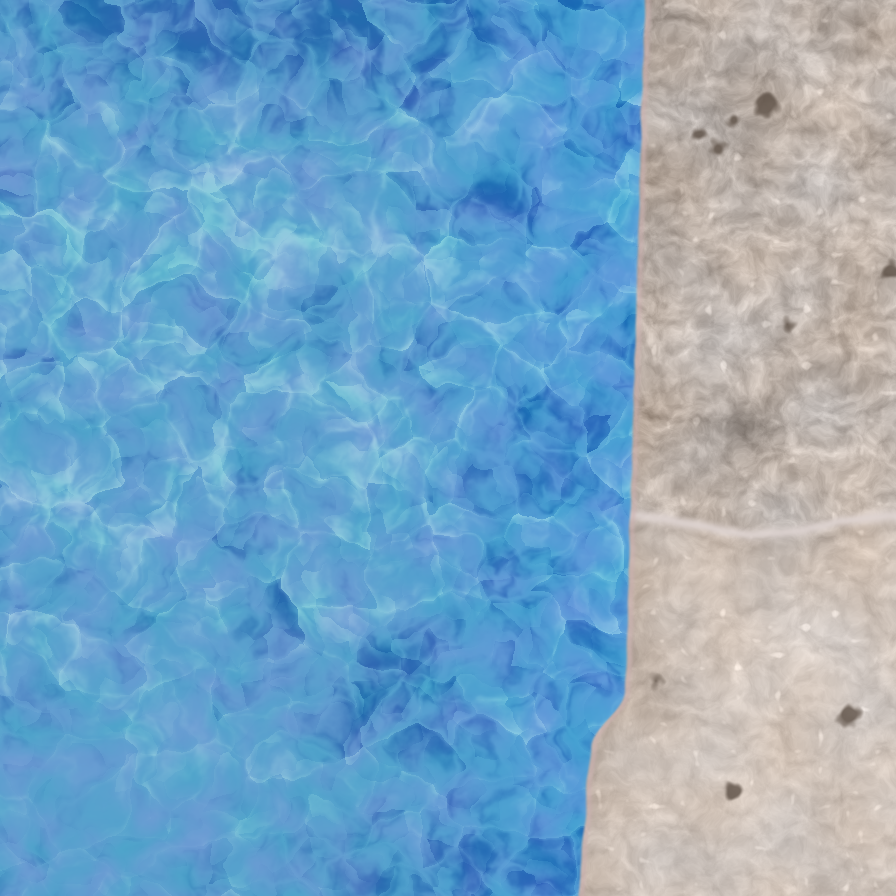
Reproduce this texture procedurally as a WebGL 2 fragment shader.

```glsl
#version 300 es
precision highp float;

uniform vec2 u_resolution;
out vec4 fragColor;

// Blemishes in the stone: centre and radius
const vec3 PITS[9] = vec3[9](
  vec3(.855, .882, .013), vec3(.801, .835, .008), vec3(.781, .850, .006),
  vec3(.819, .866, .006), vec3(.994, .699, .009), vec3(.879, .638, .007),
  vec3(.732, .240, .006), vec3(.947, .201, .012), vec3(.818, .117, .010));

vec2 hash2(vec2 p) {
  vec2 q = vec2(dot(p, vec2(127.1, 311.7)), dot(p, vec2(269.5, 183.3)));
  return fract(sin(q) * 43758.5453);
}

float gradDot(vec2 cell, vec2 corner, vec2 f) {
  float a = 6.2832 * hash2(cell + corner).x;
  return dot(vec2(cos(a), sin(a)), f - corner);
}

// Gradient noise, roughly -0.7 to 0.7
float noise(vec2 p) {
  vec2 i = floor(p), f = p - i;
  vec2 u = f * f * f * (f * (f * 6. - 15.) + 10.);
  return mix(mix(gradDot(i, vec2(0, 0), f), gradDot(i, vec2(1, 0), f), u.x),
             mix(gradDot(i, vec2(0, 1), f), gradDot(i, vec2(1, 1), f), u.x), u.y);
}

float fbm(vec2 p) {
  float sum = 0., amp = 1.;
  for (int i = 0; i < 4; i++) {
    sum += amp * noise(p);
    p = mat2(1.6, 1.2, -1.2, 1.6) * p + 7.3;
    amp *= .55;
  }
  return sum;
}

vec2 warp(vec2 p) {
  return vec2(fbm(p), fbm(p + 31.7));
}

float blob(vec2 p, vec2 centre, vec2 radius) {
  vec2 d = (p - centre) / radius;
  return exp(-dot(d, d));
}

// Cells tilted at random: x is the shade, y the distance to a border
vec2 facets(vec2 p) {
  vec2 i = floor(p);
  float near = 9., second = 9., shade = 0.;
  for (int y = -1; y <= 1; y++)
    for (int x = -1; x <= 1; x++) {
      vec2 cell = i + vec2(x, y), h = hash2(cell);
      vec2 d = p - cell - h;
      float dist = length(d), a = 6.2832 * h.y;
      if (dist < near) {
        second = near;
        near = dist;
        shade = h.x - .5 + .9 * dot(d, vec2(cos(a), sin(a)));
      } else second = min(second, dist);
    }
  return vec2(shade, second - near);
}

vec3 water(vec2 p) {
  // Broad light and shade
  float tone = .52 + .20 * blob(p, vec2(.20, .76), vec2(.17, .09))
    + .13 * blob(p, vec2(.40, .50), vec2(.13, .08))
    + .10 * blob(p, vec2(.05, .44), vec2(.20, .18))
    - .34 * blob(p, vec2(.30, 1.0), vec2(.32, .13))
    - .34 * blob(p, vec2(.555, .775), vec2(.045, .035))
    - .17 * blob(p, vec2(.36, .65), vec2(.07, .05))
    - .22 * blob(p, vec2(.60, .50), vec2(.08, .06))
    - .26 * blob(p, vec2(.57, .33), vec2(.07, .06))
    - .20 * blob(p, vec2(.43, .22), vec2(.07, .07))
    - .24 * blob(p, vec2(.54, .02), vec2(.20, .07));
  float calm = blob(p, vec2(.12, .06), vec2(.36, .24));

  // Bent shards with thin bright ridges
  vec2 q = p + .026 * warp(p * 9.);
  vec2 large = facets(q * vec2(15., 18.));
  vec2 small = facets(mat2(.8, .6, -.6, .8) * q * 33. + 4.);
  float streak = noise(q * vec2(38., 30.) + 2. * warp(q * 13.));
  float ripple = .25 * large.x + .16 * small.x + .30 * streak;
  ripple += .12 * (1. - smoothstep(0., .16, large.y)) - .02;
  ripple += .07 * fbm(p * 55.);
  tone += ripple * mix(1., .5, calm);

  vec3 c = mix(vec3(.17, .41, .69), vec3(.36, .625, .81), smoothstep(.0, .52, tone));
  c = mix(c, vec3(.56, .79, .87), smoothstep(.5, 1.05, tone));
  // Drift between violet, cyan and a richer blue by the wall
  c += vec3(.10, -.03, .03) * noise(q * 24. + 11.);
  c += vec3(-.04, -.01, .03) * smoothstep(.35, .7, p.x);
  return c;
}

vec3 stone(vec2 p, float fromWall) {
  float joint = .414 + .010 * cos((p.x - .70) * 21.) + .003 * noise(p * 40.);
  float upper = smoothstep(-.01, .01, p.y - joint);
  vec3 c = mix(vec3(.815, .770, .735), vec3(.755, .715, .685), upper);

  // Mottling, flecks and fine grain
  vec2 q = p + .018 * warp(p * 14.);
  float mottle = .11 * fbm(q * 9.) + .13 * noise(q * vec2(42., 60.)) + .07 * fbm(q * 95.);
  c += mottle * mix(.65, 1.1, upper);
  c += vec3(.03, .0, -.03) * noise(p * 12. + 5.);
  c -= .13 * blob(p, vec2(.85, .52), vec2(.04, .03));
  c += .12 * smoothstep(.38, .6, noise(p * 65. + 3.));
  c -= vec3(.08, .09, .10) * exp(-max(fromWall, 0.) * 22.);

  // Pale joint over a faint shadow
  c -= .05 * exp(-pow((p.y - joint + .013) / .008, 2.));
  c = mix(c, vec3(.87, .83, .82), .85 * exp(-pow((p.y - joint) / .006, 2.)));

  for (int i = 0; i < 9; i++) {
    float d = length(p - PITS[i].xy) + .007 * noise(p * 90.) - PITS[i].z;
    c = mix(c, vec3(.36, .31, .27), .8 * (1. - smoothstep(-.005, .004, d)));
  }
  return c;
}

void main() {
  vec2 p = gl_FragCoord.xy / u_resolution;
  float wall = mix(.646 + .08 * p.y, .692 + .028 * p.y, smoothstep(.165, .23, p.y));
  float fromWall = p.x - wall - .003 * noise(vec2(p.y * 28., 2.));

  vec3 c = mix(water(p), stone(p, fromWall), smoothstep(-.0025, .0025, fromWall));
  // Pinkish lip along the wall
  c = mix(c, vec3(.80, .70, .70), .6 * exp(-pow((fromWall - .003) / .0035, 2.)));
  fragColor = vec4(clamp(c, 0., 1.), 1.);
}
```
